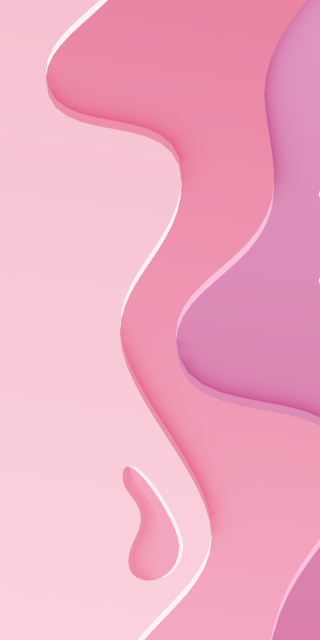
This background is drawn by a Shadertoy shader. Its source:

```glsl
// Layered paper-cut waves in pink and mauve, with glossy rims and a small droplet.

const vec2  GRID = vec2(384.0, 768.0);   // design units across the canvas, y down
const int   KNOTS = 6;
const int   STEPS = 12;                  // line pieces per curve span
const vec2  WAVE_SHIFT = vec2(0.0, -10.0);
const vec2  DROP_SHIFT = vec2(5.0, -1.0);
const float SHADE_WIDTH = 10.0;

const vec3 PAPER_TOP    = vec3(0.961, 0.757, 0.816);
const vec3 PAPER_BOTTOM = vec3(0.984, 0.820, 0.867);
const vec3 ROSE_TOP     = vec3(0.918, 0.520, 0.643);
const vec3 ROSE_BOTTOM  = vec3(0.957, 0.663, 0.753);
const vec3 ROSE_LIP     = vec3(0.935, 0.560, 0.665);
const vec3 ROSE_SHADE   = vec3(0.890, 0.350, 0.510);
const vec3 MAUVE_TOP    = vec3(0.873, 0.590, 0.750);
const vec3 MAUVE_BOTTOM = vec3(0.855, 0.495, 0.670);
const vec3 MAUVE_LIP    = vec3(0.870, 0.550, 0.715);
const vec3 MAUVE_SHADE  = vec3(0.780, 0.290, 0.540);
const vec3 DROP_FILL    = vec3(0.953, 0.647, 0.741);
const vec3 WHITE_GLOSS  = vec3(1.000, 0.945, 0.970);
const vec3 PINK_GLOSS   = vec3(0.992, 0.755, 0.875);

// Knots with vertical tangents: x, y, y of incoming handle, y of outgoing handle
const vec4 ROSE_EDGE[KNOTS] = vec4[KNOTS](
    vec4(170, -80, -80, 3),   vec4(55, 95, 35, 187),    vec4(218, 220, 121, 295),
    vec4(144, 400, 333, 475), vec4(254, 645, 571, 722), vec4(140, 840, 762, 840));
const vec4 MAUVE_EDGE[KNOTS] = vec4[KNOTS](
    vec4(420, -70, -70, -37), vec4(317, 115, 23, 150),  vec4(329, 225, 190, 321),
    vec4(211, 412, 339, 534), vec4(420, 570, 451, 657), vec4(320, 830, 676, 830));
const vec4 DROP_EDGE[KNOTS] = vec4[KNOTS](
    vec4(147, 572, 572, 592), vec4(169, 622, 600, 642), vec4(154, 675, 652, 708),
    vec4(215, 655, 705, 625), vec4(147, 572, 525, 572), vec4(147, 572, 572, 572));

vec2 spanPoint(vec4 a, vec4 b, float t) {
    float s = 1.0 - t;
    float y = s * s * s * a.y + 3.0 * s * t * (s * a.w + t * b.z) + t * t * t * b.y;
    return vec2(mix(a.x, b.x, t * t * (3.0 - 2.0 * t)), y);
}

// Signed distance, positive to the right of an open edge or inside a closed one
float edgeDistance(vec2 p, vec4 knots[KNOTS]) {
    float nearest = 1e9;
    float side = -1.0;
    for (int k = 0; k < KNOTS - 1; k++) {
        vec2 a = knots[k].xy;
        for (int i = 1; i <= STEPS; i++) {
            vec2 b = spanPoint(knots[k], knots[k + 1], float(i) / float(STEPS));
            vec2 ab = b - a, ap = p - a;
            vec2 gap = ap - ab * clamp(dot(ap, ab) / max(dot(ab, ab), 1e-6), 0.0, 1.0);
            nearest = min(nearest, dot(gap, gap));
            if ((a.y > p.y) != (b.y > p.y) && p.x > a.x + ab.x * ap.y / ab.y) side = -side;
            a = b;
        }
    }
    return side * sqrt(nearest);
}

float coverage(float d) {
    float pixel = GRID.y / iResolution.y;
    return clamp(0.5 + d / pixel, 0.0, 1.0);
}

// A sheet and its shifted copy: the overlap is filled, the slivers are lip and gloss
vec3 addSheet(vec3 under, vec2 p, vec4 knots[KNOTS], vec2 shift, vec3 fill,
              vec3 lip, vec3 shade, vec3 gloss, float matte) {
    float outer = edgeDistance(p, knots);
    float inner = edgeDistance(p - shift, knots);
    float outerMask = coverage(outer);
    float innerMask = coverage(inner);
    innerMask = mix(innerMask, min(innerMask, outerMask), matte);

    float facing = mix((outer - inner) / length(shift), 0.5, matte);
    float shadow = exp(-max(inner, 0.0) / SHADE_WIDTH) * smoothstep(-0.35, 0.6, facing);
    vec3 color = mix(under, lip, outerMask);
    color = mix(color, mix(fill, shade, 0.8 * shadow), innerMask);
    return mix(color, gloss, max(innerMask - outerMask, 0.0));
}

void mainImage(out vec4 fragColor, in vec2 fragCoord) {
    vec2 uv = fragCoord / iResolution.xy;
    vec2 p = vec2(uv.x, 1.0 - uv.y) * GRID;
    float fall = clamp((p.y - 0.15 * p.x) / GRID.y + 0.04, 0.0, 1.0);

    // Paper, then the sheets from left to right
    vec3 color = mix(PAPER_TOP, PAPER_BOTTOM, fall);
    color = addSheet(color, p, ROSE_EDGE, WAVE_SHIFT, mix(ROSE_TOP, ROSE_BOTTOM, fall),
                     ROSE_LIP, ROSE_SHADE, WHITE_GLOSS, 0.0);
    float matte = 1.0 - smoothstep(180.0, 260.0, p.y);
    color = addSheet(color, p, MAUVE_EDGE, WAVE_SHIFT, mix(MAUVE_TOP, MAUVE_BOTTOM, fall),
                     MAUVE_LIP, MAUVE_SHADE, PINK_GLOSS, matte);

    // Droplet
    color = addSheet(color, p, DROP_EDGE, DROP_SHIFT, DROP_FILL,
                     ROSE_LIP, mix(ROSE_LIP, ROSE_SHADE, 0.3), WHITE_GLOSS, 0.0);

    // Two glints on the right border
    for (int i = 0; i < 2; i++) {
        vec2 q = p - vec2(GRID.x + 1.0, 233.0 + 104.0 * float(i));
        color = mix(color, WHITE_GLOSS, coverage(2.5 - length(q * vec2(1.0, 0.6))));
    }
    fragColor = vec4(color, 1.0);
}
```
